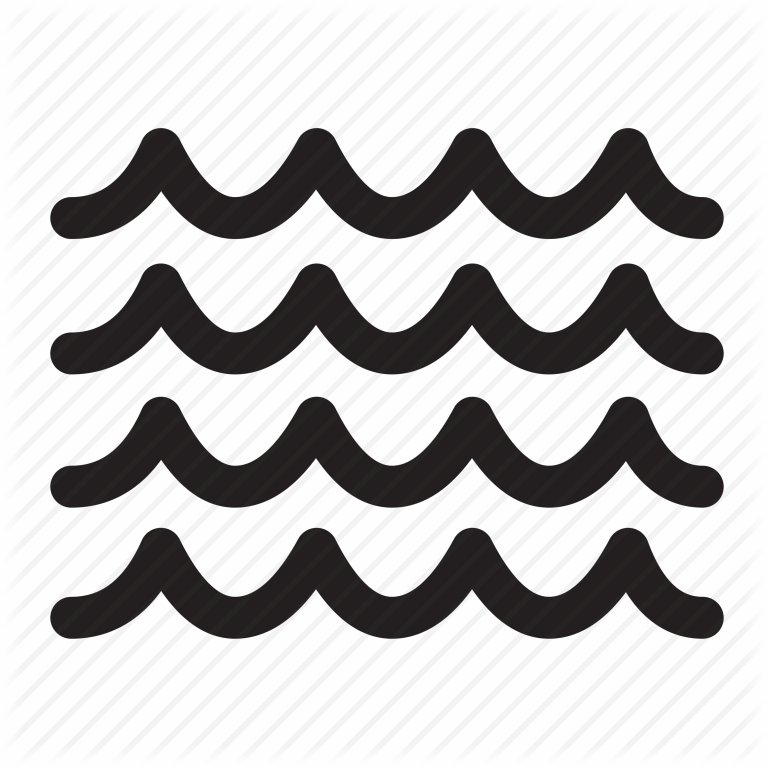
A WebGL 2 fragment shader for this pattern:

```glsl
#version 300 es
precision highp float;
// Four rows of thick rounded waves, each with four pointed crests, on white
// paper with faint diagonal stripes. Every crest is two quadratic Bezier
// flanks; the distance to the nearest flank gives the stroke.

uniform vec2 u_resolution;
out vec4 fragColor;

const int ROWS = 4;
const int CRESTS = 4;
const float HALF_STROKE = 0.0273;
const float CREST_HEIGHT = 0.0898;
const vec3 PAPER = vec3(0.996);
const vec3 STRIPE = vec3(0.953);
const vec3 INK = vec3(0.137, 0.122, 0.125);
const vec3 INK_STRIPE = vec3(0.150, 0.136, 0.139);

float dot2(vec2 v) { return dot(v, v); }

// Squared distance from p to the quadratic Bezier a, b, c (closed-form cubic).
float bezierDistance2(vec2 p, vec2 a, vec2 b, vec2 c) {
  vec2 u = b - a;
  vec2 v = a - 2.0 * b + c;
  vec2 w = a - p;
  float k = 1.0 / dot(v, v);
  float kx = k * dot(u, v);
  float ky = k * (2.0 * dot(u, u) + dot(w, v)) / 3.0;
  float kz = k * dot(w, u);
  float m = ky - kx * kx;
  float q = kx * (2.0 * kx * kx - 3.0 * ky) + kz;
  float h = q * q + 4.0 * m * m * m;
  if (h >= 0.0) {
    vec2 r = (vec2(sqrt(h), -sqrt(h)) - q) * 0.5;
    vec2 s = sign(r) * pow(abs(r), vec2(1.0 / 3.0));
    float t = clamp(s.x + s.y - kx, 0.0, 1.0);
    return dot2(w + (2.0 * u + v * t) * t);
  }
  float z = sqrt(-m);
  float angle = acos(clamp(q / (2.0 * m * z), -1.0, 1.0)) / 3.0;
  float co = cos(angle);
  float si = sin(angle) * sqrt(3.0);
  vec2 t = clamp(vec2(co + co, -si - co) * z - kx, 0.0, 1.0);
  return min(dot2(w + (2.0 * u + v * t.x) * t.x),
             dot2(w + (2.0 * u + v * t.y) * t.y));
}

// One flank from a crest down to a level trough; bend sets its steepness.
float flankDistance2(vec2 p, float crestX, float troughX, float bend) {
  vec2 crest = vec2(crestX, CREST_HEIGHT);
  vec2 control = vec2(mix(crestX, troughX, bend), 0.0);
  return bezierDistance2(p, crest, control, vec2(troughX, 0.0));
}

// Distance to the centre line of one wave whose troughs lie at y = 0.
float waveDistance(vec2 p) {
  float nearest = 10.0;
  for (int i = 0; i < CRESTS; i++) {
    float k = float(i);
    bool first = i == 0;
    bool last = i == CRESTS - 1;
    float crestX = 0.2096 + 0.2028 * k;
    float leftX = first ? 0.0928 : 0.1016 + 0.2044 * k;
    float rightX = last ? 0.9150 : 0.3060 + 0.2044 * k;
    nearest = min(nearest, flankDistance2(p, crestX, leftX, first ? 0.34 : 0.46));
    nearest = min(nearest, flankDistance2(p, crestX, rightX, last ? 0.34 : 0.46));
  }
  return sqrt(nearest);
}

// Trough height of a row; the gaps shrink slightly downwards.
float rowHeight(float row) {
  return 0.7161 - 0.1777 * row + 0.0014 * row * row;
}

// Rising diagonal stripes that fade out at the canvas border.
float stripeMask(vec2 p, float pixel) {
  float period = 0.0405;
  float offset = abs(fract((p.x - p.y) / period) - 0.5) * period;
  float band = 1.0 - smoothstep(-pixel, pixel, offset - 0.0055);
  vec2 edge = min(p, 1.0 - p);
  return band * smoothstep(0.0, 0.035, min(edge.x, edge.y));
}

void main() {
  vec2 p = gl_FragCoord.xy / u_resolution;
  float pixel = 1.0 / min(u_resolution.x, u_resolution.y);

  float nearest = 10.0;
  for (int row = 0; row < ROWS; row++) {
    nearest = min(nearest, waveDistance(p - vec2(0.0, rowHeight(float(row)))));
  }

  float ink = 1.0 - smoothstep(-0.7 * pixel, 0.7 * pixel, nearest - HALF_STROKE);
  float stripe = stripeMask(p, pixel);
  vec3 color = mix(mix(PAPER, STRIPE, stripe), mix(INK, INK_STRIPE, stripe), ink);
  fragColor = vec4(color, 1.0);
}
```
